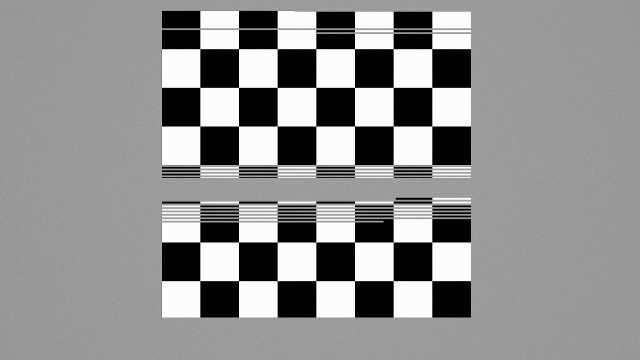
Give the GLSL for this pattern, as a Shadertoy shader.

```glsl
// An 8 x 8 checkerboard on grey, torn by a wide gap and thin raster dropouts.
// Squares come from products of soft square waves; all damage is a sum of
// box-filtered bands, measured in cells from the board's top left corner.

const float CELL = 0.1074;                      // cell side in canvas heights
const vec2 BOARD_CORNER = vec2(-0.4398, 0.0292); // from top centre
const float LINE_PITCH = 0.088;                 // raster spacing in cells
const float LINE_WIDTH = 0.045;
const vec3 GREY = vec3(0.61);
const vec3 WHITE = vec3(0.99);
const vec3 BLACK = vec3(0.0);

float hash21(vec2 p)
{
    vec3 q = fract(vec3(p.xyx) * 0.1031);
    q += dot(q, q.yzx + 33.33);
    return fract((q.x + q.y) * q.z);
}

// Antialiased step: 0 below the edge, 1 above it.
float softStep(float edge, float x, float blur)
{
    return clamp((x - edge) / blur + 0.5, 0.0, 1.0);
}

float band(float x, float lo, float hi, float blur)
{
    return softStep(lo, x, blur) - softStep(hi, x, blur);
}

// +1 on even unit intervals, -1 on odd ones.
float squareWave(float x, float blur)
{
    float ramp = 0.5 - abs(mod(x + 0.5, 2.0) - 1.0);
    return clamp(2.0 * ramp / blur, -1.0, 1.0);
}

float rasterLine(float y, float top, float blur)
{
    return band(y, top, top + LINE_WIDTH, blur);
}

float rasterLines(float y, float top, int count, float blur)
{
    float cover = 0.0;
    for (int i = 0; i < count; i++)
        cover += rasterLine(y, top + float(i) * LINE_PITCH, blur);
    return cover;
}

// Visible board area; the top scanline ends part way across.
float boardMask(vec2 c, float blur)
{
    float top = mix(0.0, 0.032, softStep(3.43, c.x, blur));
    return band(c.x, 0.0, 8.0, blur) * band(c.y, top, 7.94, blur);
}

// Grey coverage of the missing scanlines.
float dropouts(vec2 c, float blur)
{
    // Two stray lines near the top, the second over the right half only
    float cover = rasterLine(c.y, 0.46, blur);
    cover += rasterLine(c.y, 0.562, blur) * softStep(4.0, c.x, blur);

    // Stripes above the gap
    cover += rasterLines(c.y, 4.0, 4, blur);

    // Gap with a surviving scanline at its lower right
    cover += band(c.y, 4.33, 4.942, blur);
    cover -= band(c.y, 4.845, 4.895, blur) * softStep(6.055, c.x, blur);

    // Stripes below the gap, the last one cut short
    cover += rasterLines(c.y, 4.998, 5, blur);
    cover += rasterLine(c.y, 4.998 + 5.0 * LINE_PITCH, blur)
           * (1.0 - softStep(5.74, c.x, blur));
    return clamp(cover, 0.0, 1.0);
}

vec3 checker(vec2 c, float blur)
{
    float parity = squareWave(c.x, blur) * squareWave(c.y, blur);
    return mix(WHITE, BLACK, 0.5 + 0.5 * parity);
}

// Flat grey, slightly darker towards the corners.
vec3 backdrop(vec2 p)
{
    vec2 fromCentre = p - vec2(0.0, 0.5);
    return GREY + 0.005 - 0.022 * dot(fromCentre, fromCentre);
}

void mainImage(out vec4 fragColor, in vec2 fragCoord)
{
    // Canvas heights, x from the centre and y down from the top
    vec2 p = vec2(fragCoord.x - 0.5 * iResolution.x,
                  iResolution.y - fragCoord.y) / iResolution.y;
    vec2 cellPos = (p - BOARD_CORNER) / CELL;
    float blur = 1.0 / (iResolution.y * CELL);

    float visible = boardMask(cellPos, blur) * (1.0 - dropouts(cellPos, blur));
    vec3 color = mix(backdrop(p), checker(cellPos, blur), visible);

    // Fine grain, strongest on the grey
    float grain = hash21(floor((p + 2.0) * 288.0)) - 0.5;
    color += grain * mix(0.02, 0.006, visible);

    fragColor = vec4(clamp(color, 0.0, 1.0), 1.0);
}
```
